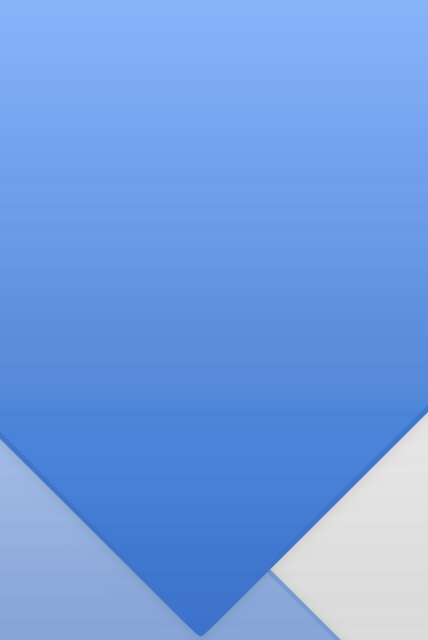
This background is drawn by a Shadertoy shader. Its source:

```glsl
// Overlapping folded sheets: a large blue wedge pointing down over a pale
// blue sheet and a grey ground. Each sheet is a signed distance with a dark
// rim and a soft shadow; vertical gradients and faint layered sines shade it.

// Antialiased coverage of the region where the distance is negative.
float coverage(float dist, float pixel) {
    return 1.0 - smoothstep(-0.7 * pixel, 0.7 * pixel, dist);
}

// Blue gradient of the wedge, t running from the top (0) to the bottom (1).
vec3 wedgeColor(float t) {
    vec3 color = mix(vec3(0.535, 0.705, 0.980), vec3(0.430, 0.618, 0.915),
                     smoothstep(-0.06, 0.36, t));
    color = mix(color, vec3(0.345, 0.545, 0.855), smoothstep(0.28, 0.60, t));
    color = mix(color, vec3(0.298, 0.525, 0.850), smoothstep(0.58, 0.66, t));
    return mix(color, vec3(0.235, 0.445, 0.795), smoothstep(0.60, 1.04, t));
}

// Low-contrast horizontal streaks.
float streaks(float t) {
    return 0.0025 * (sin(t * 173.0) + sin(t * 291.0 + 1.3) * sin(t * 37.0));
}

void mainImage(out vec4 fragColor, in vec2 fragCoord) {
    vec2 uv = fragCoord / iResolution.xy;
    vec2 p = vec2(uv.x * 2.0 / 3.0, uv.y);
    float pixel = 1.0 / iResolution.y;
    float t = 1.0 - uv.y;

    // Signed distances; the wedge has a slightly rounded tip.
    float across = length(vec2(p.x - 0.3125, 0.004));
    float wedge = (across - p.y + 0.002) * 0.7071;
    float sheet = (p.x + p.y - 0.531) * 0.7071;

    // Grey ground with the shadow of the pale sheet.
    vec3 color = mix(vec3(0.900), vec3(0.858), smoothstep(0.65, 1.0, t));
    color *= 1.0 - 0.05 * exp(-max(sheet, 0.0) / 0.006);

    // Pale sheet with a darker rim along its right edge.
    vec3 pale = mix(vec3(0.635, 0.735, 0.900), vec3(0.530, 0.650, 0.845),
                    smoothstep(0.66, 1.0, t));
    pale = mix(pale, vec3(0.475, 0.605, 0.815), smoothstep(-0.009, -0.005, sheet));
    color = mix(color, pale, coverage(sheet, pixel));

    // Shadow cast by the wedge, then the wedge and its rim.
    color *= 1.0 - 0.07 * exp(-max(wedge, 0.0) / 0.008);
    vec3 blue = wedgeColor(t);
    float rim = smoothstep(-0.010, -0.006, wedge) * smoothstep(1.0, 0.93, t);
    blue = mix(blue, vec3(0.245, 0.455, 0.780), 0.8 * rim);
    color = mix(color, blue, coverage(wedge, pixel));

    fragColor = vec4(color + streaks(t), 1.0);
}
```
